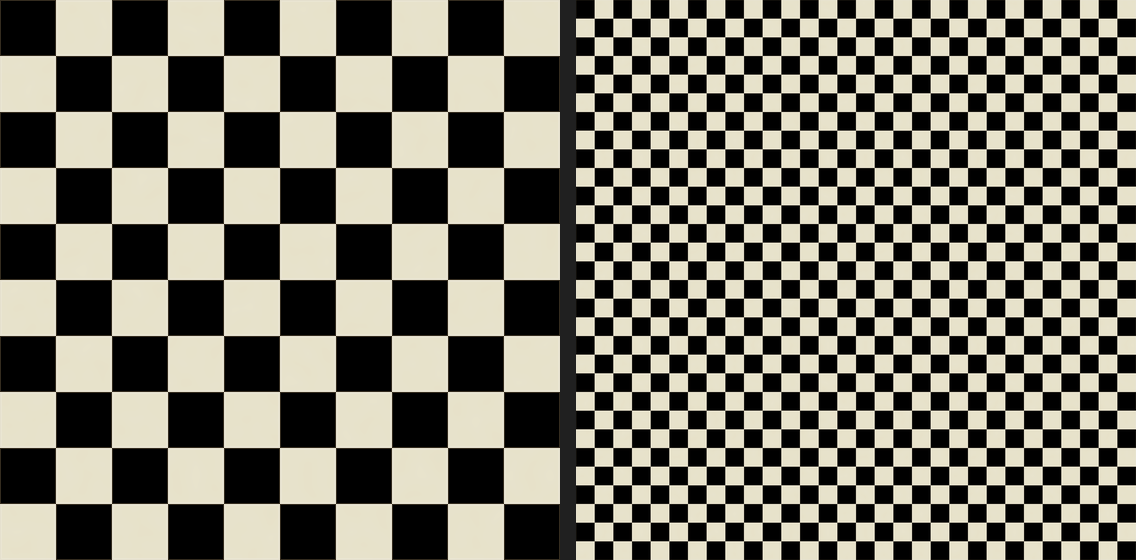
Left, the tile; right, the same tile 3 across and 3 down.
A three.js fragment shader for this pattern:

```glsl
varying vec2 vUv;

vec2 gradientAt(vec2 node, float period) {
  node = mod(node, period);
  float angle = 6.2832 * fract(sin(dot(node, vec2(12.99, 78.23))) * 437.58);
  return vec2(cos(angle), sin(angle));
}

// Gradient noise that wraps after a whole number of lattice cells
float wrappedNoise(vec2 p, float period) {
  vec2 i = floor(p);
  vec2 f = fract(p);
  vec2 u = f * f * f * (f * (f * 6.0 - 15.0) + 10.0);
  vec2 e = vec2(1.0, 0.0);
  float low = mix(dot(gradientAt(i, period), f),
                  dot(gradientAt(i + e.xy, period), f - e.xy), u.x);
  float high = mix(dot(gradientAt(i + e.yx, period), f - e.yx),
                   dot(gradientAt(i + e.xx, period), f - e.xx), u.x);
  return mix(low, high, u.y);
}

// Distance to the nearest square edge, positive inside cream squares
float checkerDistance(vec2 p) {
  vec2 toEdge = 0.5 - abs(fract(p) - 0.5);
  vec2 cell = floor(p);
  float parity = mod(cell.x + cell.y, 2.0);
  return min(toEdge.x, toEdge.y) * (1.0 - 2.0 * parity);
}

void main() {
  float d = checkerDistance(vUv * 10.0);

  // Cream with a faint warm mottle and a paler rim
  vec3 cream = vec3(0.906, 0.886, 0.794);
  cream += vec3(0.004, 0.005, 0.012) * wrappedNoise(vUv * 30.0, 30.0);
  float rim = 1.0 - smoothstep(0.012, 0.045, d);
  cream = mix(cream, vec3(0.925, 0.91, 0.845), rim);

  // Soft edge that darkens through brown into black
  float coverage = smoothstep(-0.018, 0.012, d);
  vec3 fringe = mix(vec3(1.0, 0.83, 0.55), vec3(1.0), coverage);

  gl_FragColor = vec4(cream * fringe * coverage, 1.0);
}
```
